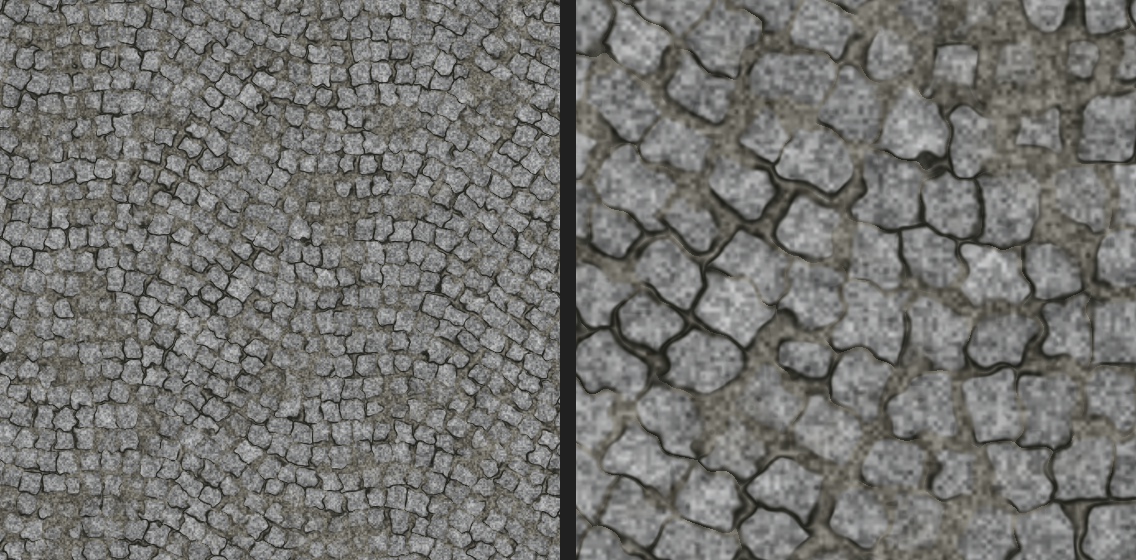
Left, the full canvas; right, a detail of the centre.
This texture is drawn by a WebGL 1 fragment shader. Its source:

```glsl
precision highp float;

uniform vec2 u_resolution;

const float TAU = 6.2831853;
const float ARC_WIDTH = 0.49;              // width of one paving arc
const float ARC_SEAM = 0.15;               // where the rows run level
const vec2 DENSITY = vec2(27.0, 25.0);     // stones across and rows up the canvas
const float PITCH = 26.0;                  // canvas units to stone units

const vec3 STONE = vec3(0.550, 0.552, 0.555);
const vec3 SAND = vec3(0.435, 0.425, 0.388);
const vec3 CREVICE = vec3(0.150, 0.150, 0.130);

float hash(vec2 p) {
    vec3 a = fract(p.xyx * 0.1031);
    a += dot(a, a.yzx + 33.33);
    return fract((a.x + a.y) * a.z);
}

vec2 hash2(vec2 p) {
    return vec2(hash(p + 17.3), hash(p + 71.9));
}

float noise(vec2 p) {
    vec2 i = floor(p), f = fract(p);
    f = f * f * (3.0 - 2.0 * f);
    float low = mix(hash(i), hash(i + vec2(1.0, 0.0)), f.x);
    float high = mix(hash(i + vec2(0.0, 1.0)), hash(i + 1.0), f.x);
    return mix(low, high, f.y);
}

float fbm(vec2 p) {
    return 0.54 * noise(p) + 0.29 * noise(p * 2.1 + 5.7) + 0.17 * noise(p * 4.3 + 9.1);
}

// Rows fall to the right, steep inside an arc and level at its seam
float arcPhase(float x) {
    return TAU * (x - ARC_SEAM) / ARC_WIDTH;
}

float rowDrop(float x) {
    return 0.30 * x - 0.38 * ARC_WIDTH / TAU * sin(arcPhase(x));
}

float rowSlope(float x) {
    return 0.30 - 0.38 * cos(arcPhase(x));
}

float roundedBox(vec2 p, vec2 halfSize, float radius) {
    vec2 q = abs(p) - halfSize + radius;
    return length(max(q, 0.0)) + min(max(q.x, q.y), 0.0) - radius;
}

// Distance to one stone whose sides follow the local row direction
float stoneDistance(vec2 offset, float slope, vec2 cell) {
    float c = inversesqrt(1.0 + slope * slope);
    float angle = -atan(slope) + (hash(cell + 3.1) - 0.5) * 0.46;
    vec2 along = vec2(cos(angle), sin(angle));
    vec2 local = vec2(dot(offset, along), dot(offset, vec2(-along.y, along.x)));
    vec2 halfSize = vec2(0.48 / c, 0.51 * c) + hash2(cell + 40.0) * 0.16 - 0.10;
    halfSize *= mix(1.0, 0.76, step(0.90, hash(cell + 8.8)));
    return roundedBox(local, halfSize, 0.08 + 0.14 * hash(cell + 6.2));
}

// x: depth inside the nearest stone, y: its random shade, zw: offset from its center
vec4 cobbles(vec2 p) {
    vec2 base = floor(vec2(p.x, p.y + rowDrop(p.x)) * DENSITY);
    float nearest = 9.0, second = 9.0, shade = 0.0;
    vec2 toCenter = vec2(0.0);
    for (int j = -2; j <= 2; j++) {
        for (int i = -2; i <= 2; i++) {
            vec2 cell = base + vec2(float(i), float(j));
            vec2 jitter = (hash2(cell) - 0.5) * vec2(0.28, 0.24);
            float bond = hash(vec2(cell.y, 2.7)) - 0.5;
            vec2 center = (cell + 0.5 + jitter + vec2(bond, 0.0)) / DENSITY;
            center.y -= rowDrop(center.x);
            vec2 offset = (p - center) * PITCH;
            float d = stoneDistance(offset, rowSlope(center.x), cell);
            if (d < nearest) {
                second = nearest;
                nearest = d;
                shade = hash(cell + 25.5);
                toCenter = offset;
            } else {
                second = min(second, d);
            }
        }
    }
    return vec4(min(-nearest, 0.5 * (second - nearest) - 0.04), shade, toCenter);
}

void main() {
    vec2 p = gl_FragCoord.xy / min(u_resolution.x, u_resolution.y);

    // Chipped outlines
    vec2 chips = vec2(noise(p * 85.0), noise(p * 85.0 + 31.0)) - 0.5;
    vec4 stone = cobbles(p + chips * 0.009);

    // Sand drifts over a few stones, mostly along the seams
    float seam = 0.5 + 0.5 * cos(arcPhase(p.x));
    float buried = smoothstep(0.57, 0.76, fbm(p * 19.0) + 0.04 * seam);
    float depth = stone.x - buried * 0.24 * noise(p * 55.0 + 12.0);

    // Grain, with scattered dark pits
    float fine = noise(p * 340.0) - 0.5;
    float coarse = noise(p * 165.0 + 43.0) - 0.5;
    float mottle = fbm(p * 62.0 + 7.0) - 0.5;
    float pits = smoothstep(0.70, 0.95, noise(p * 210.0 + 63.0));

    // Stone faces, worn darker towards the rim
    float face = (stone.y - 0.5) * 0.07 + fine * 0.25 + coarse * 0.16 + mottle * 0.17;
    face -= pits * 0.08 + 0.04 * (1.0 - smoothstep(0.0, 0.20, depth));
    vec3 stoneColor = mix(STONE + face, SAND + face, buried * 0.35);

    // Joints: sand with thin broken crevices, deepest on the shaded lower side
    vec3 jointColor = SAND + fine * 0.24 + coarse * 0.14 + mottle * 0.15 - pits * 0.08;
    float shaded = dot(normalize(stone.zw + 0.0001), vec2(-0.6, -0.8));
    float opening = smoothstep(0.34, 0.64, fbm(p * 38.0 + 19.0) + 0.10 * shaded);
    opening *= 1.0 - 0.7 * buried;
    float rim = (depth + 0.03) / 0.068;
    jointColor = mix(jointColor, CREVICE + fine * 0.08, opening * exp(-rim * rim));

    vec3 color = mix(jointColor, stoneColor, smoothstep(-0.03, 0.05, depth));
    gl_FragColor = vec4(clamp(color, 0.0, 1.0), 1.0);
}
```
